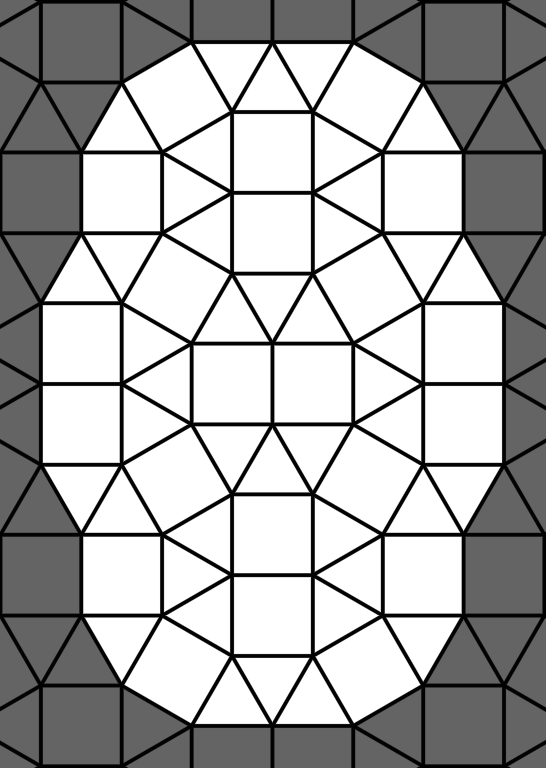
Give the GLSL for this pattern, as a Shadertoy shader.

```glsl
// Square-and-triangle tiling with a white rounded medallion on a grey ground.

const float EDGE = 0.1052;               // tile edge, in canvas heights
const float HALF_LINE = 0.024;           // half line width, in tile edges
const float H = 0.8660254;               // height of a unit triangle
const float PITCH = 1.5 + H;             // spacing of the square pairs
const vec2 CENTRE = vec2(0.499, 0.5);
const vec3 INK = vec3(0.008);
const vec3 GREY = vec3(0.392);
const vec3 WHITE = vec3(1.0);

float segment(vec2 p, vec2 a, vec2 b) {
    vec2 ap = p - a, ab = b - a;
    return length(ap - ab * clamp(dot(ap, ab) / dot(ab, ab), 0.0, 1.0));
}

// Regular dodecagon with unit sides
float dodecagon(vec2 p) {
    p = abs(p);
    float slopes = max(dot(p, vec2(H, 0.5)), dot(p, vec2(0.5, H)));
    return max(max(p.x, p.y), slopes) - 1.0 - H;
}

// Distance to the edges that belong to one corner of a cell
float cornerEdges(vec2 p) {
    vec2 middle = vec2(0.0, 0.5);
    vec2 corner = vec2(1.0, 0.5);
    vec2 tip = vec2(0.5, 0.5 + H);
    float d = segment(p, vec2(0.0), middle);
    d = min(d, segment(p, middle, corner));
    d = min(d, segment(p, vec2(1.0, 0.0), corner));
    d = min(d, segment(p, corner, tip));
    return min(d, segment(p, middle, tip));
}

// Mirror the plane into one cell, then turn it through its four corners
float tilingEdges(vec2 p, float pitch) {
    vec2 v = abs(mod(p + pitch, 2.0 * pitch) - pitch) - 0.5 * pitch;
    float d = 1e3;
    for (int i = 0; i < 4; i++) {
        d = min(d, cornerEdges(v + 0.5 * pitch));
        v = vec2(-v.y, v.x);
    }
    return d;
}

// Union of stretched dodecagons: one at each end, one across the middle
float medallion(vec2 p, float pitch) {
    vec2 q = abs(p);
    float ends = dodecagon(vec2(max(q.x - 0.5, 0.0), q.y - pitch));
    float waist = dodecagon(max(q - vec2(1.0, 0.5), 0.0));
    return min(ends, waist);
}

float coverage(float d, float pixel) {
    return 1.0 - smoothstep(-0.75 * pixel, 0.75 * pixel, d);
}

void mainImage(out vec4 fragColor, in vec2 fragCoord) {
    float unit = EDGE * iResolution.y;
    vec2 p = (fragCoord - CENTRE * iResolution.xy) / unit;
    float pixel = 1.0 / unit;

    vec3 color = mix(GREY, WHITE, coverage(medallion(p, PITCH), pixel));
    float line = tilingEdges(p, PITCH) - HALF_LINE;
    color = mix(color, INK, coverage(line, pixel));
    fragColor = vec4(color, 1.0);
}
```
